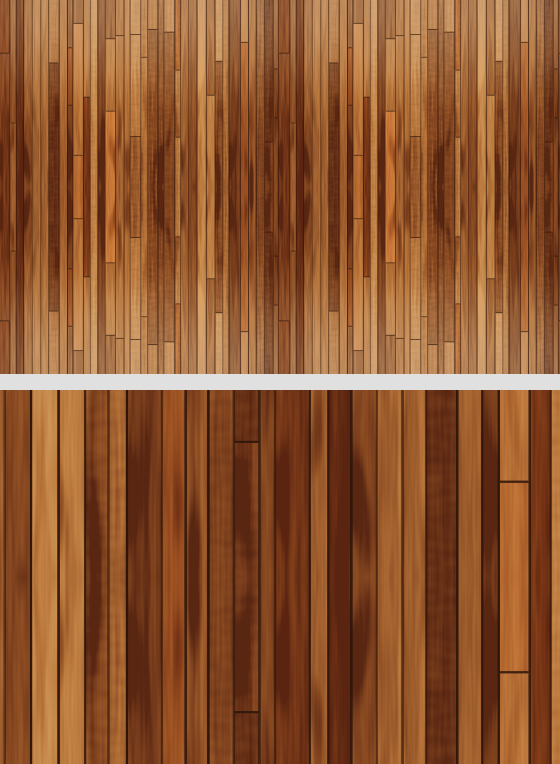
Top, the full canvas; bottom, a detail of the centre.
Reproduce this texture procedurally as a Shadertoy shader.

```glsl
const float REPEATS = 2.0;          // pattern repeats across the canvas
const float PLANKS = 34.0;          // planks in one repeat
const float WIDTH_JITTER = 0.24;    // edge shift, in plank widths
const float SEAM_HALF = 0.05;       // half seam width, in plank widths
const float JOINT_HALF = 0.002;     // half joint width, in half heights
const float JOINT_CHANCE = 0.27;
const float TONE_SPREAD = 0.62;     // tone difference between boards
const float BROAD_SHADE = 0.11;     // light and dark sides of a repeat
const float LIGHT_CENTRE = 0.57;
const float END_LIGHTENING = 0.24;
const float GRAIN = 0.17;
const float FIBRE = 0.13;
const float ARCH = 0.045;
const float FLECK = 0.10;
const float SMUDGE = 0.40;
const float TAU = 6.28318;

const vec3 SEAM_COLOR = vec3(0.17, 0.08, 0.04);
const vec3 RED_TINT = vec3(1.02, 0.90, 0.78);
const vec3 WARM[4] = vec3[4](vec3(0.35, 0.15, 0.07), vec3(0.54, 0.29, 0.13),
                            vec3(0.72, 0.46, 0.23), vec3(0.85, 0.63, 0.38));
const vec3 PALE[4] = vec3[4](vec3(0.40, 0.24, 0.16), vec3(0.58, 0.39, 0.26),
                            vec3(0.75, 0.54, 0.35), vec3(0.83, 0.64, 0.45));

float hash(vec2 p) {
    vec3 q = fract(p.xyx * 0.1031);
    q += dot(q, q.yzx + 33.33);
    return fract((q.x + q.y) * q.z);
}

float cornerSlope(vec2 cell, vec2 offset, float period) {
    float angle = TAU * hash(vec2(mod(cell.x, period), cell.y));
    return dot(vec2(cos(angle), sin(angle)), offset);
}

// Gradient noise that wraps in x after a whole number of cells
float noise(vec2 p, float period) {
    vec2 c = floor(p), f = p - c;
    vec2 s = f * f * f * (f * (f * 6.0 - 15.0) + 10.0);
    vec2 e = vec2(1.0, 0.0);
    float low = mix(cornerSlope(c, f, period), cornerSlope(c + e, f - e, period), s.x);
    float high = mix(cornerSlope(c + e.yx, f - e.yx, period),
                     cornerSlope(c + 1.0, f - 1.0, period), s.x);
    return mix(low, high, s.y);
}

// Noise at a whole number of cells per plank
float grain(float x, float y, float density) {
    return noise(vec2(x * density, y), PLANKS * density);
}

vec3 ramp(vec3 stops[4], float t) {
    float s = clamp(t, 0.0, 1.0) * 3.0;
    int i = min(int(s), 2);
    return mix(stops[i], stops[i + 1], s - float(i));
}

// Left edge of a plank, in plank widths
float plankEdge(float i) {
    return i + WIDTH_JITTER * (2.0 * hash(vec2(mod(i, PLANKS), 71.0)) - 1.0);
}

// Antialiased line that keeps its weight when thinner than a pixel
float line(float dist, float halfWidth, float pixel) {
    float reach = max(halfWidth, 0.5 * pixel);
    float weight = min(1.0, 2.0 * halfWidth / pixel);
    return weight * (1.0 - smoothstep(reach - 0.5 * pixel, reach + 0.5 * pixel, dist));
}

void mainImage(out vec4 fragColor, in vec2 fragCoord) {
    vec2 uv = fragCoord / iResolution.xy;
    float across = fract(uv.x * REPEATS);
    float x = across * PLANKS;
    float v = abs(2.0 * uv.y - 1.0);    // mirrored about mid height
    vec2 pixel = vec2(REPEATS * PLANKS, 2.0) / iResolution.xy;

    // Plank under this point
    float i = floor(x);
    if (x < plankEdge(i)) i -= 1.0;
    else if (x >= plankEdge(i + 1.0)) i += 1.0;
    float left = plankEdge(i), right = plankEdge(i + 1.0);
    float id = mod(i, PLANKS);
    float local = (x - left) / (right - left) - 0.5;

    // Butt joints split a plank into boards
    float inner = hash(vec2(id, 11.0)) < JOINT_CHANCE ? mix(0.15, 0.55, hash(vec2(id, 12.0))) : -1.0;
    float outer = hash(vec2(id, 13.0)) < JOINT_CHANCE ? mix(0.6, 0.92, hash(vec2(id, 14.0))) : 2.0;
    float board = step(inner, v) + step(outer, v);
    float seed = hash(vec2(id, 31.0 + board));
    float shift = floor(seed * 200.0);

    // Tone of the board, shaded across and along
    float tone = 0.53 + TONE_SPREAD * (hash(vec2(id, 51.0 + board)) - 0.5);
    tone += BROAD_SHADE * cos(TAU * (across - LIGHT_CENTRE));
    tone += END_LIGHTENING * (smoothstep(0.05, 0.9, v) - 0.5);

    // Wood figure: streaks, fibres, arches, cross flecks and smudges
    float streak = grain(x, v * 2.5 + shift, 3.0);
    tone += GRAIN * streak + FIBRE * grain(x, v * 9.0 + shift, 9.0);
    float arch = sin(v * 14.0 + 16.0 * local * local + 5.0 * streak + TAU * seed);
    tone += ARCH * arch * step(0.5, hash(vec2(id, 81.0)));
    tone += FLECK * grain(x, v * 60.0 + shift, 1.0) * step(0.7, hash(vec2(id, 82.0)));
    float smudge = smoothstep(0.05, 0.5, grain(x, v * 3.5 + shift, 1.0));
    tone -= SMUDGE * smudge * (1.0 - smoothstep(0.1, 0.7, v));

    // Saturated middle, paler ends, a few reddish boards
    vec3 color = mix(ramp(WARM, tone), ramp(PALE, tone), smoothstep(0.35, 1.0, v));
    color *= mix(vec3(1.0), RED_TINT, smoothstep(0.75, 1.0, seed));

    // Seams and joints
    float nearest = x - left < right - x ? i : i + 1.0;
    float depth = mix(0.55, 1.0, hash(vec2(mod(nearest, PLANKS), 91.0)));
    float seam = depth * line(min(x - left, right - x), SEAM_HALF, pixel.x);
    float joint = 0.85 * line(min(abs(v - inner), abs(v - outer)), JOINT_HALF, pixel.y);
    fragColor = vec4(mix(color, SEAM_COLOR, max(seam, joint)), 1.0);
}
```
